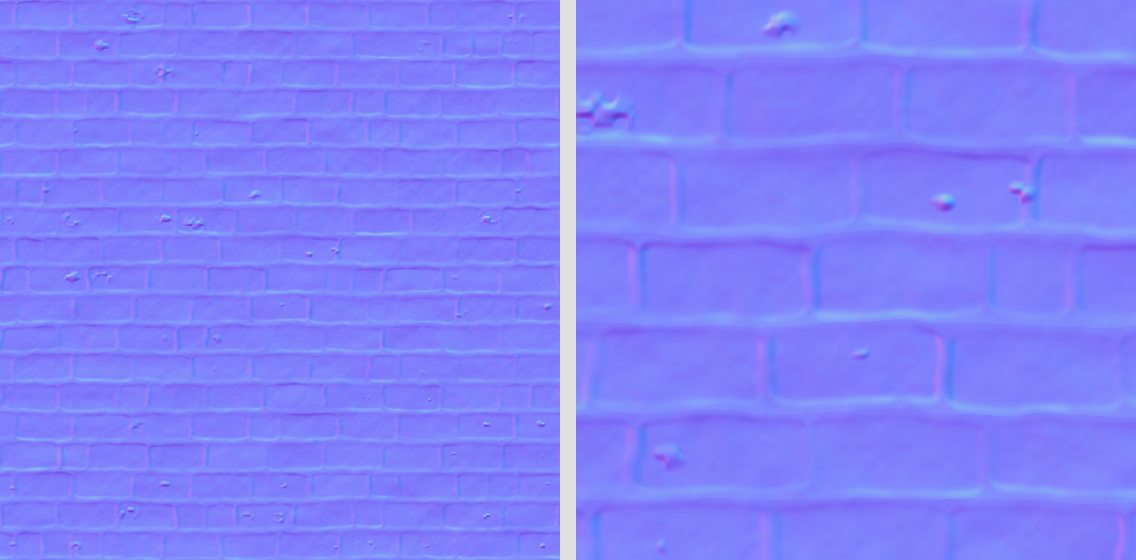
Left: the whole. Right: its middle third, enlarged.
A three.js fragment shader for this texture map:

```glsl
varying vec2 vUv;

float hash(vec2 p) {
  return fract(sin(dot(p, vec2(127.1, 311.7))) * 43758.5453);
}

float noise(vec2 p) {
  vec2 i = floor(p), f = fract(p);
  f = f * f * (3.0 - 2.0 * f);
  return mix(mix(hash(i), hash(i + vec2(1.0, 0.0)), f.x),
             mix(hash(i + vec2(0.0, 1.0)), hash(i + 1.0), f.x), f.y);
}

// Soft line at distance "center" from an edge
float band(float d, float center, float width) {
  float t = (d - center) / width;
  return exp(-t * t);
}

// Painted surface: broad swells, fine grain and ragged chips
float relief(vec2 p) {
  float h = 0.05 * noise(p * vec2(0.8, 1.5)) + 0.016 * noise(p * 3.5 + 17.0)
          + 0.004 * noise(p * 9.0 + 5.0);
  vec2 cell = floor(p);
  vec2 center = 0.35 + 0.3 * vec2(hash(cell + 31.0), hash(cell + 57.0));
  float radius = mix(0.12, 0.42, pow(hash(cell + 83.0), 2.0));
  float reach = length((fract(p) - center) * vec2(0.8, 1.3)) / radius;
  float chip = 1.0 - smoothstep(0.1, 1.0, reach);
  chip *= step(0.85, hash(cell + 11.0)) * smoothstep(0.4, 0.75, noise(p * 7.0 + 3.0));
  return h - chip * mix(0.02, 0.07, hash(cell + 23.0));
}

// Edge slopes of the bricks; one unit is a course high and half a brick wide
vec2 brickSlope(vec2 p) {
  p += vec2(0.12, 0.09) * (vec2(noise(p * 0.9 + 70.0), noise(p * vec2(0.5, 0.4) + 40.0)) - 0.5);
  p += 0.07 * (vec2(noise(p * 3.0 + 9.0), noise(p * 2.5 + 25.0)) - 0.5);
  float course = mod(floor(p.y), 19.0);
  float y = fract(p.y);

  // Each course holds one half brick, then whole bricks, a few of them split
  float start = 2.0 * floor(9.0 * hash(vec2(course, 3.0))) + 0.5 * (1.0 - mod(course, 2.0));
  float along = mod(p.x - start, 19.0);
  float brick = floor((along + 1.0) * 0.5);
  float x = along - max(2.0 * brick - 1.0, 0.0);
  float size = brick < 0.5 ? 1.0 : 2.0;
  vec2 id = vec2(brick, course);
  if (brick > 0.5 && hash(id + 19.0) > 0.92) {
    id.x += 20.0 * floor(x);
    x = fract(x);
    size = 1.0;
  }

  // Each brick sits a little askew, with rounded corners
  float skew = 0.05 * (hash(id + 61.0) - 0.5) * (x - 0.5 * size);
  float side = min(x, size - x);
  float corner = 0.1 * exp(-side * 9.0);
  float bottom = y - 0.04 * hash(id + 29.0) - skew - corner;
  float top = 1.0 - y - 0.04 * hash(id + 37.0) + skew - corner;
  float inside = smoothstep(0.02, 0.16, bottom) * smoothstep(0.02, 0.14, top);
  float ends = smoothstep(0.0, 0.12, side);
  float wear = noise(p * vec2(1.0, 0.8) + 90.0);
  float nick = 0.4 + 1.1 * noise(p * 4.0 + 60.0);

  // Upright joints
  vec2 slope = vec2(0.0);
  slope.x += mix(0.0, 0.27, hash(id + 7.0)) * band(size - x, 0.07, 0.045);
  slope.x -= mix(0.02, 0.27, hash(id + 13.0)) * band(x, 0.07, 0.05);
  slope.x *= inside * nick;

  // Bed joints: bright lower lip, dark upper lip, gently domed face
  float lower = mix(0.04, 0.34, wear * hash(id + 47.0) + 0.2 * wear) * nick;
  float upper = mix(0.02, 0.32, (1.0 - wear) * hash(id + 53.0)) * nick;
  slope.y += lower * band(bottom, 0.07, 0.05) * mix(0.25, 1.0, ends);
  slope.y -= upper * band(top, 0.06, 0.045) * mix(0.2, 1.0, ends);
  slope.y += 0.085 * band(y, 0.04, 0.1) - 0.05 * band(1.0 - y, 0.12, 0.08);
  slope.y += inside * (0.04 * (0.4 - y) + 0.04 * (hash(id + 41.0) - 0.5));
  return slope;
}

void main() {
  vec2 p = vUv * 19.0;
  float e = 0.03;
  vec2 grain = vec2(relief(p - vec2(e, 0.0)) - relief(p + vec2(e, 0.0)),
                    relief(p + vec2(0.0, e)) - relief(p - vec2(0.0, e))) / (2.0 * e);
  vec2 slope = brickSlope(p) + grain * vec2(0.6, 0.8);
  slope.x += 0.16 * slope.y;
  vec3 normal = normalize(vec3(slope, 1.0));
  vec3 color = 0.5 + 0.5 * normal;
  color.b -= 0.01 + 0.14 * max(-slope.y, 0.0);
  gl_FragColor = vec4(color, 1.0);
}
```
